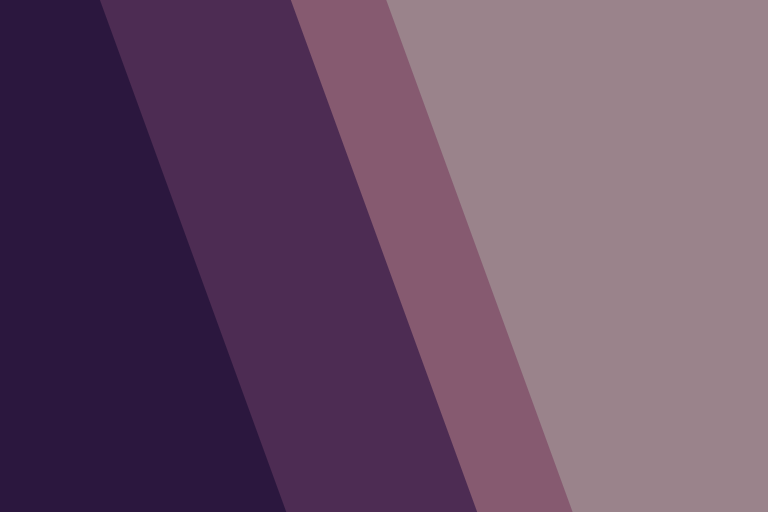
Write a Shadertoy shader that draws this background.

```glsl
const vec3 NIGHT = vec3(0.170, 0.092, 0.245);
const vec3 PLUM  = vec3(0.303, 0.173, 0.324);
const vec3 ROSE  = vec3(0.524, 0.354, 0.440);
const vec3 ASH   = vec3(0.602, 0.513, 0.546);

const float BAND_ANGLE = radians(20.0);

// Position along a tilted axis, 0 to 1 between opposite corners
float axisPosition(vec2 point, vec2 size, vec2 axis) {
    return 0.5 + dot(point - 0.5 * size, axis) / dot(size, abs(axis));
}

// Switches to the next colour past an edge, softened by one blur width
vec3 addBand(vec3 base, vec3 color, float position, float edge, float blur) {
    return mix(base, color, clamp((position - edge) / blur + 0.5, 0.0, 1.0));
}

void mainImage(out vec4 fragColor, in vec2 fragCoord) {
    vec2 size = vec2(iResolution.x / iResolution.y, 1.0);
    vec2 point = fragCoord / iResolution.y;
    vec2 axis = vec2(cos(BAND_ANGLE), sin(BAND_ANGLE));

    float position = axisPosition(point, size, axis);
    float blur = 1.0 / (iResolution.y * dot(size, abs(axis)));

    // Slanted bands from left to right
    vec3 color = NIGHT;
    color = addBand(color, PLUM, position, 0.3, blur);
    color = addBand(color, ROSE, position, 0.5, blur);
    color = addBand(color, ASH, position, 0.6, blur);

    fragColor = vec4(color, 1.0);
}
```
